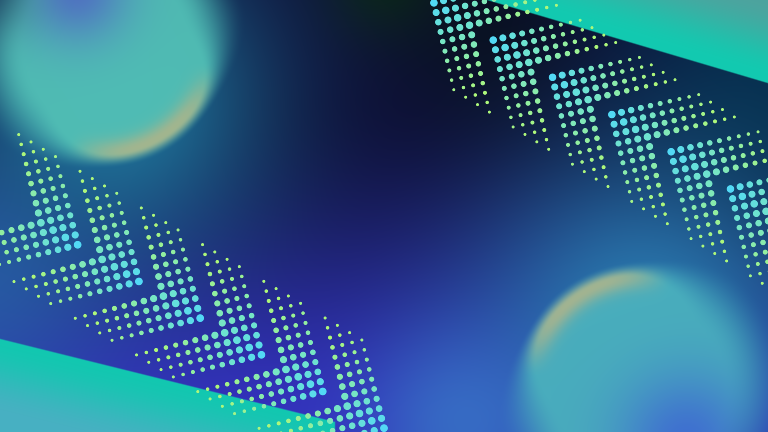
This background is drawn by a Shadertoy shader. Its source:

```glsl
float glow(vec2 p, vec2 center, float radius) {
    vec2 d = (p - center) / radius;
    return exp(-dot(d, d));
}

// Soft disc with one crisper, sand coloured rim facing rimDir
vec3 softOrb(vec3 col, vec2 p, vec2 center, float radius, vec2 rimDir, vec3 tint) {
    vec2 d = p - center;
    float dist = length(d);
    float facing = dot(d / max(dist, 1e-3), rimDir);
    float blur = mix(0.75, 0.16, smoothstep(0.2, 0.95, facing));
    float mask = 1.0 - smoothstep(-blur, blur * 0.8, dist - radius);
    float band = (dist - radius + 0.2) / 0.27;
    float rim = exp(-band * band) * smoothstep(0.62, 1.0, facing);
    vec3 body = mix(tint, vec3(0.72, 0.72, 0.53), 0.85 * rim);
    return mix(col, body, 0.95 * mask);
}

// Nested right-angled chevrons on a turned dot lattice; q starts at the first corner
vec3 dotChevrons(vec3 col, vec2 q, float spacing, float angle) {
    float c = cos(angle), s = sin(angle);
    vec2 grid = vec2(dot(q, vec2(c, s)), dot(q, vec2(s, -c))) / spacing;
    vec2 id = round(grid);
    float inner = min(id.x, id.y);
    float arm = abs(id.x - id.y);
    float row = mod(inner, 5.0);
    if (inner < 0.0 || inner > 29.0 || row > 3.5 || arm > 9.5) return col;

    float radius = mix(0.38, 0.15, arm / 9.0);
    float aa = 4.5 / (iResolution.y * spacing);
    float mask = 1.0 - smoothstep(radius - aa, radius + aa, length(grid - id));
    vec3 dotColor = mix(vec3(0.32, 0.85, 0.96), vec3(0.68, 0.97, 0.48), clamp((row + arm) / 10.0, 0.0, 1.0));
    return mix(col, dotColor, mask);
}

void mainImage(out vec4 fragColor, in vec2 fragCoord) {
    // The canvas is 16 by 9 units
    vec2 p = fragCoord / iResolution.xy * vec2(16.0, 9.0);
    float aa = 9.0 / iResolution.y;

    // Night gradient with dark and coloured glows
    vec3 col = mix(vec3(0.20, 0.19, 0.74), vec3(0.05, 0.04, 0.20), smoothstep(0.0, 7.0, p.y));
    col = mix(col, vec3(0.02, 0.17, 0.29), glow(p, vec2(16.0, 6.8), 3.6));
    col = mix(col, vec3(0.03, 0.06, 0.11), 0.8 * glow(p, vec2(10.2, 8.3), 1.9));
    col = mix(col, vec3(0.04, 0.15, 0.07), 0.85 * glow(p, vec2(8.0, 9.5), 1.3));
    col = mix(col, vec3(0.16, 0.38, 0.67), 0.8 * glow(p, vec2(-0.5, 3.2), 2.8));
    col = mix(col, vec3(0.12, 0.46, 0.61), glow(p, vec2(2.4, 6.9), 3.3));
    col = mix(col, vec3(0.16, 0.48, 0.68), glow(p, vec2(13.4, 2.2), 3.5));
    col = mix(col, vec3(0.22, 0.47, 0.78), 0.75 * glow(p, vec2(9.6, 0.2), 1.9));

    // Two orbs, each with a blue heart
    vec3 upperTint = mix(vec3(0.32, 0.75, 0.71), vec3(0.32, 0.46, 0.77), glow(p, vec2(1.6, 9.2), 1.05));
    upperTint = mix(upperTint, vec3(0.22, 0.46, 0.50), 0.7 * glow(p, vec2(-0.1, 9.1), 0.8));
    col = softOrb(col, p, vec2(2.19, 8.06), 2.43, vec2(0.49, -0.87), upperTint);
    vec3 lowerTint = mix(vec3(0.29, 0.69, 0.74), vec3(0.25, 0.44, 0.82), glow(p, vec2(14.3, -0.2), 1.4));
    col = softOrb(col, p, vec2(13.33, 0.92), 2.5, vec2(-0.55, 0.835), lowerTint);

    // Teal corner wedges
    float upperWedge = p.y - 9.0 + 0.296 * (p.x - 10.15);
    vec3 upperTeal = mix(vec3(0.07, 0.79, 0.69), vec3(0.30, 0.64, 0.62), smoothstep(0.1, 1.7, upperWedge));
    col = mix(col, upperTeal, smoothstep(-aa, aa, upperWedge));
    float lowerWedge = min(1.94 - 0.248 * p.x - p.y, 6.98 - p.x);
    vec3 lowerTeal = mix(vec3(0.07, 0.78, 0.69), vec3(0.28, 0.69, 0.76), smoothstep(0.0, 1.6, lowerWedge));
    col = mix(col, lowerTeal, smoothstep(-aa, aa, lowerWedge));

    // Dotted chevrons, pointing up-left and down-right
    col = dotChevrons(col, p - vec2(9.04, 8.94), 0.2063, 0.225);
    col = dotChevrons(col, vec2(8.0, 0.08) - p, 0.2104, 0.246);
    fragColor = vec4(col, 1.0);
}
```
